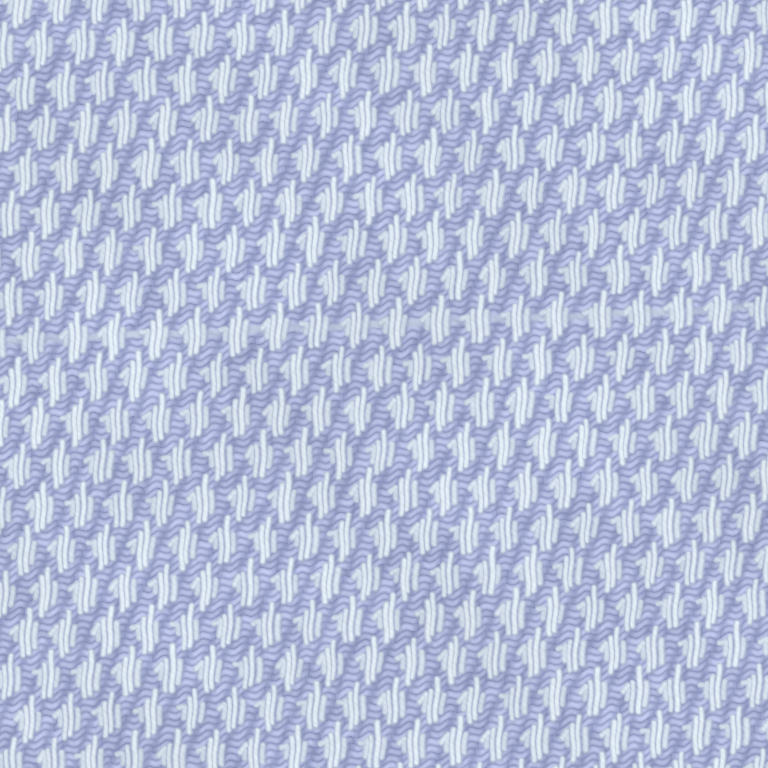
Reproduce this texture procedurally as a Shadertoy shader.

```glsl
#define REPEATS vec2(19.0, 18.25)
#define ANCHOR vec2(0.4635, 0.576)
#define TILT 0.044
#define PICKS 6.0
#define STRAND_RADIUS 0.072
#define WEAR 0.07
#define SHADOW vec3(0.545, 0.58, 0.735)
#define BLUE vec3(0.735, 0.765, 0.905)
#define GREY vec3(0.60, 0.64, 0.755)
#define PALE vec3(0.75, 0.795, 0.865)
#define WHITE vec3(0.89, 0.93, 0.965)

const float PI = 3.14159265;

// Raised strands of one motif: lower end, upper end
const vec4 STRANDS[5] = vec4[5](
    vec4(0.03, -0.42, 0.11, 0.52),
    vec4(-0.10, -0.50, -0.06, 0.28),
    vec4(0.20, -0.27, 0.25, 0.17),
    vec4(-0.22, -0.17, -0.20, 0.10),
    vec4(-0.34, 0.05, -0.21, 0.13));
const float BRIGHTNESS[5] = float[5](1.0, 0.9, 0.62, 0.5, 0.62);

float hash(vec2 p) {
    p = fract(p * vec2(0.1031, 0.1137));
    p += dot(p, p.yx + 33.33);
    return fract((p.x + p.y) * p.x * 17.0);
}

float segmentDistance(vec2 p, vec2 a, vec2 b) {
    vec2 ap = p - a, ab = b - a;
    return length(ap - ab * clamp(dot(ap, ab) / dot(ab, ab), 0.0, 1.0));
}

// Smooth irregularity from layered sines
float waves(vec2 p) {
    return (sin(p.x * 1.3 + 1.7 * sin(p.y * 0.9))
          + sin(p.y * 1.9 - p.x * 0.7 + 2.0)
          + sin(p.x * 2.9 + p.y * 2.3)) / 3.0;
}

// Slanted blue picks, broken along the twill diagonal
vec3 twillGround(vec2 p) {
    float y = p.y * PICKS - p.x * 1.2 + 0.25 * sin(p.x * 4.0 * PI);
    float pick = floor(y);
    float rib = sin(PI * fract(y));
    float diagonal = 2.0 * p.x - pick / PICKS + 0.15;
    float along = fract(diagonal);
    float run = smoothstep(0.0, 0.35, along) * smoothstep(1.0, 0.65, along);
    float grain = hash(vec2(pick, floor(diagonal)) + 91.0) - 0.5;
    float lift = (0.15 + 0.85 * rib) * (0.3 + 0.7 * run);
    return mix(SHADOW, BLUE, lift) + grain * WEAR;
}

// x: strand height, y: shade cast around it, z: its brightness
vec3 motifs(vec2 p) {
    vec3 result = vec3(-2.0, 0.0, 0.5);
    float nearestRow = floor(p.y + 0.5);
    for (int i = -1; i <= 1; i++) {
        float row = nearestRow + float(i);
        float stagger = 0.5 * mod(row, 2.0);
        float column = floor(p.x - stagger + 0.5);
        vec2 id = vec2(column, row) + 200.0;
        vec2 q = p - vec2(column + stagger, row);
        q += 0.06 * (vec2(hash(id), hash(id + 37.0)) - 0.5);
        q.x += 0.018 * sin(q.y * 7.0 + 6.0 * hash(id + 11.0));

        for (int k = 0; k < 5; k++) {
            float vary = hash(id + float(k) * 13.0 + 5.0) - 0.5;
            vec4 s = STRANDS[k];
            s.yw += vec2(-vary, vary) * 0.10;
            s.xz += vary * 0.04;
            float radius = STRAND_RADIUS * (1.0 + 0.25 * vary);
            float height = 1.0 - segmentDistance(q, s.xy, s.zw) / radius;
            float shade = segmentDistance(q + vec2(-0.035, 0.04), s.xy, s.zw);
            result.y = max(result.y, 1.0 - smoothstep(0.03, 0.14, shade));
            if (height > result.x) {
                result.x = height;
                result.z = BRIGHTNESS[k] + 0.3 * vary;
            }
        }
    }
    return result;
}

void mainImage(out vec4 fragColor, in vec2 fragCoord) {
    vec2 uv = fragCoord / iResolution.xy;
    float c = cos(TILT), s = sin(TILT);
    vec2 p = (uv - ANCHOR) * mat2(c, s, -s, c) * REPEATS;
    float pixel = REPEATS.y / iResolution.y;

    // Gentle drift of the cloth
    p += 0.025 * vec2(waves(p * 0.6), waves(p.yx * 0.7 + 4.0));

    vec3 color = twillGround(p);

    // Single pale pick crossing the cloth
    float slub = 1.0 - smoothstep(0.03, 0.12 + pixel, abs(p.y - 0.02 * sin(p.x * 2.1)));
    color = mix(color, PALE + 0.02, slub * (0.75 + 0.2 * waves(p * 1.5)));

    // White strands above their shade
    vec3 strand = motifs(p);
    color = mix(color, GREY, 0.5 * strand.y);
    float cover = smoothstep(-0.55, 0.4 + pixel, strand.x);
    float crown = smoothstep(0.0, 0.85, strand.x);
    vec3 yarn = mix(PALE, WHITE, clamp(crown * strand.z, 0.0, 1.0));
    yarn += 0.008 * sin(p.y * 45.0 + p.x * 30.0);
    color = mix(color, yarn, cover);

    // Uneven dye and fine fibre
    color *= 1.0 + 0.018 * waves(p * 0.45 + 3.0) + 0.018 * waves(p * 11.0);
    fragColor = vec4(clamp(color, 0.0, 1.0), 1.0);
}
```
